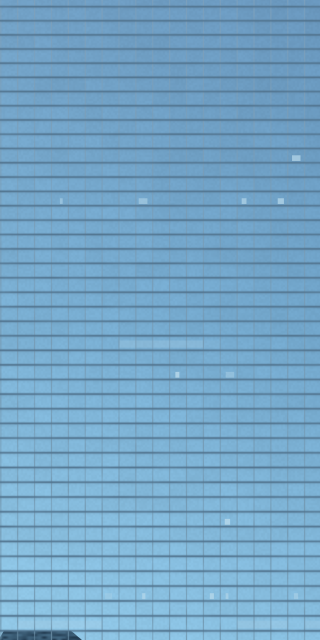
This pattern is drawn by a Shadertoy shader. Its source:

```glsl
// A glass curtain wall: 19 columns by 44 floors of blue panes under a sky gradient.
// Floor lines widen slightly toward the base; hashes tint panes and light a few
// windows, and a dark skyline reflection sits in the lower left corner.

const float COLUMNS = 18.96;
const float FLOORS = 43.0;
const float FIRST_FLOOR = 0.0104;   // depth of the top floor line
const float FLOOR_SPAN = 0.9753;    // depth from first to last floor line
const float FLOOR_STRETCH = 0.0307; // growth of floor height toward the base

float hash(vec2 p) {
    vec3 q = fract(vec3(p.xyx) * 0.1031);
    q += dot(q, q.yzx + 33.33);
    return fract((q.x + q.y) * q.z);
}

float noise(vec2 p) {
    vec2 i = floor(p), f = fract(p);
    f = f * f * (3.0 - 2.0 * f);
    return mix(mix(hash(i), hash(i + vec2(1, 0)), f.x),
               mix(hash(i + vec2(0, 1)), hash(i + vec2(1, 1)), f.x), f.y);
}

// Share of a pixel covered by a band centred on d = 0.
float band(float d, float halfWidth, float px) {
    float overlap = min(d + 0.5 * px, halfWidth) - max(d - 0.5 * px, -halfWidth);
    return clamp(overlap / px, 0.0, 1.0);
}

// Line with soft shoulders that keeps its weight at coarse resolutions.
float softLine(float d, float width, float px) {
    float w = sqrt(width * width + 0.16 * px * px);
    return exp(-d * d / (w * w)) * width / w;
}

float fill(float d, float px) {
    return clamp(0.5 - d / px, 0.0, 1.0);
}

// Signed distance to the nearest whole number.
float toLine(float t) {
    return t - floor(t + 0.5);
}

float floorIndex(float depth) {
    float t = (depth - FIRST_FLOOR) / FLOOR_SPAN;
    return FLOORS * t * (1.0 + FLOOR_STRETCH * (1.0 - t));
}

vec3 skyTint(vec2 uv) {
    vec3 top = mix(vec3(0.445, 0.63, 0.775), vec3(0.415, 0.595, 0.745), uv.x);
    vec3 middle = mix(vec3(0.485, 0.695, 0.835), vec3(0.445, 0.65, 0.795), uv.x);
    vec3 base = mix(vec3(0.57, 0.785, 0.905), vec3(0.53, 0.745, 0.875), uv.x);
    vec3 lower = mix(base, middle, clamp(uv.y * 2.0, 0.0, 1.0));
    return mix(lower, top, clamp(uv.y * 2.0 - 1.0, 0.0, 1.0));
}

// Bright fittings low in a few panes, clustered on some floors.
float litWindow(vec2 pane, vec2 cell, vec2 px) {
    float busyFloor = step(hash(vec2(pane.y, 71.0)), 0.2);
    float lit = busyFloor * step(hash(pane + 19.0), 0.13);
    vec2 halfSize = vec2(mix(0.08, 0.26, hash(pane + 5.0)), 0.2);
    vec2 d = cell - vec2(mix(0.38, 0.62, hash(pane + 8.0)), 0.68);
    return lit * band(d.x, halfSize.x, px.x) * band(d.y, halfSize.y, px.y);
}

// Pale ceiling strips shared by neighbouring panes of the lower floors.
float ceilingGlow(vec2 pane, vec2 cell) {
    float busyFloor = step(hash(vec2(pane.y, 43.0)), 0.2) * step(26.0, pane.y);
    float group = smoothstep(0.5, 0.7, noise(vec2(pane.x * 0.4, pane.y * 7.0)));
    float strip = smoothstep(0.25, 0.4, cell.y) * smoothstep(0.9, 0.75, cell.y);
    return busyFloor * group * strip;
}

float skyline(vec2 p) {
    float roof = p.y - 0.0143;
    float rightSlope = dot(p - vec2(0.128, 0.0), normalize(vec2(1.0, 1.18)));
    float leftSlope = dot(p - vec2(0.006, 0.0143), normalize(vec2(-1.0, 0.6)));
    return max(roof, max(rightSlope, leftSlope));
}

void mainImage(out vec4 fragColor, in vec2 fragCoord) {
    vec2 uv = fragCoord / iResolution.xy;
    vec2 p = vec2(uv.x * 0.5, uv.y);
    float px = 1.0 / iResolution.y;

    // Grid coordinates: columns across, floors counted from the top
    vec2 grid = vec2(uv.x * COLUMNS - 0.05, floorIndex(1.0 - uv.y));
    vec2 pane = floor(grid) + 3.0;
    vec2 cell = fract(grid);
    vec2 cellSize = vec2(0.5 / COLUMNS, FLOOR_SPAN / FLOORS);

    // Glass with small tint differences and fine grain
    vec3 color = skyTint(uv);
    color *= 1.0 + 0.025 * (hash(pane) - 0.5);
    color *= 1.0 + 0.012 * (hash(vec2(pane.y, 11.0)) - 0.5);
    color *= 1.0 + 0.02 * (noise(p * vec2(14.0, 22.0)) - 0.5);
    color *= 1.0 + 0.035 * (noise(p * 320.0) - 0.5);
    color *= 1.0 - 0.03 * smoothstep(0.35, 0.0, cell.y);

    // Reflected skyline
    float facets = noise(p * vec2(130.0, 260.0));
    vec3 tower = mix(vec3(0.10, 0.19, 0.27), vec3(0.25, 0.39, 0.49), facets);
    color = mix(color, tower, 0.95 * fill(skyline(p), px));

    // Interior lights
    color = mix(color, vec3(0.68, 0.82, 0.90), 0.28 * ceilingGlow(pane, cell));
    float lit = litWindow(pane, cell, px / cellSize);
    color = mix(color, vec3(0.72, 0.85, 0.92), lit * mix(0.25, 0.85, hash(pane + 31.0)));

    // Thin mullions, paler and patchier toward the top, then heavier floor lines
    float mullion = softLine(toLine(grid.x) * cellSize.x, 0.0009, px);
    vec3 metal = mix(vec3(0.43, 0.57, 0.66), vec3(0.50, 0.63, 0.73), uv.y);
    color = mix(color, metal, mullion * mix(0.6, 1.0, noise(grid * vec2(3.0, 1.7))));
    float ledge = softLine(toLine(grid.y) * cellSize.y, 0.0017, px);
    float wear = mix(0.8, 1.0, noise(vec2(grid.x * 0.7, floor(grid.y + 0.5) * 3.0)));
    color = mix(color, vec3(0.32, 0.455, 0.56), ledge * wear);

    fragColor = vec4(color, 1.0);
}
```
